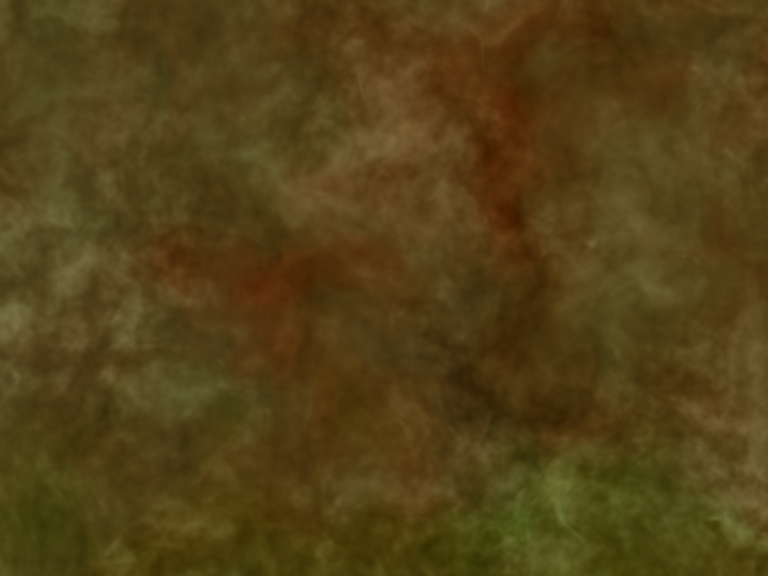
Reproduce this texture procedurally as a Shadertoy shader.

```glsl
// Weathered, mossy stone wall: soft olive and brown clouds with rust stains.
// Layers of warped gradient noise set the tone; wide stains tint it,
// then fine mottling, pale flecks and faint curved scratches go on top.

const vec3 DARK_EARTH  = vec3(0.200, 0.140, 0.015);
const vec3 MID_OLIVE   = vec3(0.322, 0.250, 0.085);
const vec3 PALE_DUST   = vec3(0.470, 0.420, 0.240);
const vec3 RUST_TINT   = vec3(0.045, -0.050, -0.035);
const vec3 MOSS_TINT   = vec3(-0.035, 0.015, -0.035);
const vec3 GREY_TINT   = vec3(-0.015, 0.008, 0.025);

const float CLOUD_SCALE   = 3.2;   // cells per canvas height
const float MOTTLE_SCALE  = 13.0;
const float GRAIN_SCALE   = 38.0;
const float SCRATCH_SCALE = 5.0;
const float CLOUD_GAIN    = 0.65;
const float MOTTLE_GAIN   = 0.65;
const float GRAIN_GAIN    = 0.36;
const float FLECK_GAIN    = 0.35;
const float SCRATCH_GAIN  = 0.14;
const float WARP          = 0.16;

// Random unit gradient for a lattice cell
vec2 cellGradient(vec2 cell) {
    vec3 h = fract(cell.xyx * vec3(0.1031, 0.1030, 0.0973));
    h += dot(h, h.yzx + 33.33);
    float angle = 6.28318 * fract((h.x + h.y) * h.z);
    return vec2(cos(angle), sin(angle));
}

float gradientNoise(vec2 p) {
    vec2 i = floor(p), f = p - i;
    vec2 u = f * f * f * (f * (f * 6.0 - 15.0) + 10.0);
    vec2 e = vec2(1.0, 0.0);
    float a = dot(cellGradient(i), f);
    float b = dot(cellGradient(i + e.xy), f - e.xy);
    float c = dot(cellGradient(i + e.yx), f - e.yx);
    float d = dot(cellGradient(i + e.xx), f - e.xx);
    return mix(mix(a, b, u.x), mix(c, d, u.x), u.y);
}

// Octaves are turned to hide the lattice
float fbm(vec2 p, int octaves) {
    float sum = 0.0, gain = 0.5;
    for (int i = 0; i < octaves; i++) {
        sum += gain * gradientNoise(p);
        p = mat2(1.6, 1.2, -1.2, 1.6) * p + 17.3;
        gain *= 0.5;
    }
    return sum;
}

// Soft elliptical stain
float stain(vec2 p, vec2 centre, vec2 radius) {
    vec2 q = (p - centre) / radius;
    return exp(-dot(q, q));
}

void mainImage(out vec4 fragColor, in vec2 fragCoord) {
    vec2 p = fragCoord / iResolution.y;
    vec2 warp = vec2(fbm(p * 4.0 + 3.7, 3), fbm(p * 4.0 + 41.2, 3));
    vec2 q = p + WARP * warp;
    vec2 s = p + 0.5 * warp;

    // Wide stains
    float rust = 0.95 * stain(s, vec2(0.47, 0.50), vec2(0.17, 0.13))
               + 0.85 * stain(s, vec2(0.86, 0.84), vec2(0.20, 0.28))
               + 0.50 * stain(s, vec2(1.32, 0.90), vec2(0.12, 0.20))
               + 0.35 * stain(s, vec2(0.52, 0.18), vec2(0.20, 0.20));
    float moss = smoothstep(0.32, 0.0, s.y) * 0.8
               + 0.6 * stain(s, vec2(0.92, 0.04), vec2(0.16, 0.08));
    float grey = 0.9 * stain(s, vec2(0.10, 0.45), vec2(0.28, 0.35))
               + 0.8 * stain(s, vec2(0.76, 0.40), vec2(0.13, 0.30))
               + 0.6 * stain(s, vec2(1.20, 0.85), vec2(0.09, 0.12))
               + 0.4 * stain(s, vec2(0.30, 0.95), vec2(0.35, 0.20));
    float shade = 0.22 * stain(s, vec2(0.90, 0.37), vec2(0.18, 0.16))
                + 0.14 * stain(s, vec2(0.17, 0.35), vec2(0.13, 0.20))
                + 0.16 * stain(s, vec2(0.92, 0.80), vec2(0.20, 0.20));
    float glow = 0.20 * stain(s, vec2(0.05, 0.45), vec2(0.14, 0.14))
               + 0.16 * stain(s, vec2(0.67, 0.69), vec2(0.16, 0.12))
               + 0.12 * stain(s, vec2(1.25, 0.40), vec2(0.15, 0.40));

    // Clouds, mottling and soft grain; grain fades in and out
    float cloud = fbm(q * CLOUD_SCALE + 9.1, 4);
    float mottle = fbm(q * MOTTLE_SCALE + 27.5, 4);
    float grain = fbm(p * GRAIN_SCALE + 63.4, 2);
    float rough = 0.6 + 0.5 * smoothstep(-0.2, 0.2, fbm(p * 3.0 + 80.0, 2))
                + 0.3 * smoothstep(0.4, 0.0, p.y);
    float tone = 0.49 + CLOUD_GAIN * cloud + MOTTLE_GAIN * rough * mottle
               + GRAIN_GAIN * rough * grain + glow - shade;

    // Pale flecks gather where the clouds are light
    float fleck = smoothstep(0.20, 0.48, fbm(q * 17.0 + 51.0, 3));
    tone += FLECK_GAIN * fleck * smoothstep(-0.10, 0.20, cloud + 0.3 * glow);

    // Scratches follow the zero line of a stretched noise
    float line = abs(gradientNoise(q * vec2(1.5, 0.8) * SCRATCH_SCALE + 5.0));
    float broken = smoothstep(0.08, 0.30, fbm(p * 6.0 + 91.0, 2));
    tone += SCRATCH_GAIN * broken * smoothstep(0.06, 0.0, line);

    // Tone to colour, then tints
    tone = clamp(tone, 0.0, 1.0);
    vec3 colour = mix(DARK_EARTH, MID_OLIVE, smoothstep(0.0, 1.0, tone) * 2.0);
    colour = mix(DARK_EARTH, MID_OLIVE, min(tone * 2.0, 1.0));
    colour = mix(colour, PALE_DUST, max(tone * 2.0 - 1.0, 0.0));
    float hue = fbm(q * 5.0 + 70.0, 3);
    colour += RUST_TINT * (rust + 1.1 * hue) + MOSS_TINT * moss + GREY_TINT * grey;
    fragColor = vec4(clamp(colour, 0.0, 1.0), 1.0);
}
```
